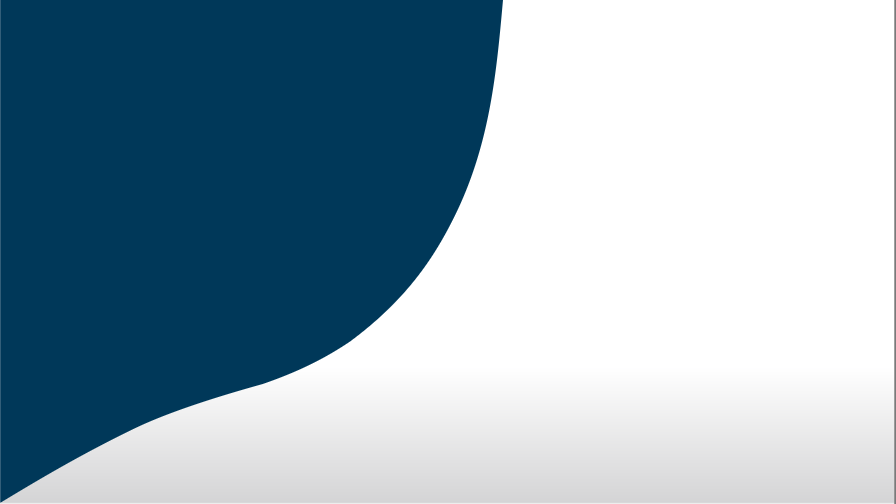
Give the GLSL for this background, as a WebGL 1 fragment shader.

```glsl
precision highp float;

// A deep blue wave fills the upper left of a white page that greys at its foot.
// The wave's edge is x as a function of height, built from cubic Hermite spans;
// the slope of each span turns the horizontal gap into a true edge distance.

uniform vec2 u_resolution;

const float ASPECT = 16.0 / 9.0;

const vec3 WAVE_BLUE  = vec3(0.0, 0.22, 0.35);
const vec3 PAGE_WHITE = vec3(1.0);
const vec3 FOOT_GREY  = vec3(0.83, 0.83, 0.835);
const vec3 RIM_GREY   = vec3(0.48);
const vec3 RIM_LIGHT  = vec3(0.93);

const float SHADE_TOP  = 0.272;   // height where the grey shading starts
const float RIM_RIGHT  = 0.0034;  // widths of the thin border lines
const float RIM_BOTTOM = 0.0023;
const float RIM_LEFT   = 0.0012;

// Edge knots, bottom to top: x, y, slope dx/dy arriving, slope dx/dy leaving
const vec4 KNOT_A = vec4(0.000, 0.002, 1.65, 1.65);
const vec4 KNOT_B = vec4(0.259, 0.146, 2.05, 2.00);
const vec4 KNOT_C = vec4(0.521, 0.238, 3.60, 2.90);
const vec4 KNOT_D = vec4(0.694, 0.322, 1.50, 1.35);
const vec4 KNOT_E = vec4(0.900, 0.567, 0.50, 0.50);
const vec4 KNOT_F = vec4(0.998, 1.000, 0.09, 0.09);

// Cubic Hermite span between two knots, evaluated at height y
float hermiteSpan(vec4 lower, vec4 upper, float y) {
  float height = upper.y - lower.y;
  float t = (y - lower.y) / height;
  float s = 1.0 - t;
  float blend = t * t * (3.0 - 2.0 * t);
  float bend = t * s * (s * lower.w - t * upper.z);
  return mix(lower.x, upper.x, blend) + height * bend;
}

// Horizontal position of the wave edge at height y
float waveEdge(float y) {
  if (y < KNOT_A.y) return KNOT_A.x + (y - KNOT_A.y) * KNOT_A.w;
  if (y < KNOT_B.y) return hermiteSpan(KNOT_A, KNOT_B, y);
  if (y < KNOT_C.y) return hermiteSpan(KNOT_B, KNOT_C, y);
  if (y < KNOT_D.y) return hermiteSpan(KNOT_C, KNOT_D, y);
  if (y < KNOT_E.y) return hermiteSpan(KNOT_D, KNOT_E, y);
  return hermiteSpan(KNOT_E, KNOT_F, y);
}

// Signed distance to the wave, negative inside the blue
float waveDistance(vec2 p) {
  const float STEP = 0.001;
  float slope = (waveEdge(p.y + STEP) - waveEdge(p.y - STEP)) / (2.0 * STEP);
  return (p.x - waveEdge(p.y)) / sqrt(1.0 + slope * slope);
}

// Smooth coverage of the region where distance is below zero
float coverage(float distance, float pixel) {
  return clamp(0.5 - distance / pixel, 0.0, 1.0);
}

void main() {
  vec2 p = gl_FragCoord.xy / u_resolution * vec2(ASPECT, 1.0);
  float pixel = 1.0 / u_resolution.y;

  // Page with shading toward the foot
  float shade = clamp(1.0 - p.y / SHADE_TOP, 0.0, 1.0);
  vec3 color = mix(PAGE_WHITE, FOOT_GREY, shade);

  // Blue wave
  color = mix(color, WAVE_BLUE, coverage(waveDistance(p), pixel));

  // Thin border lines
  color = mix(color, RIM_LIGHT, 0.35 * coverage(p.x - RIM_LEFT, pixel));
  color = mix(color, RIM_LIGHT, coverage(p.y - RIM_BOTTOM, pixel));
  color = mix(color, RIM_GREY, coverage(ASPECT - RIM_RIGHT - p.x, pixel));

  gl_FragColor = vec4(color, 1.0);
}
```
